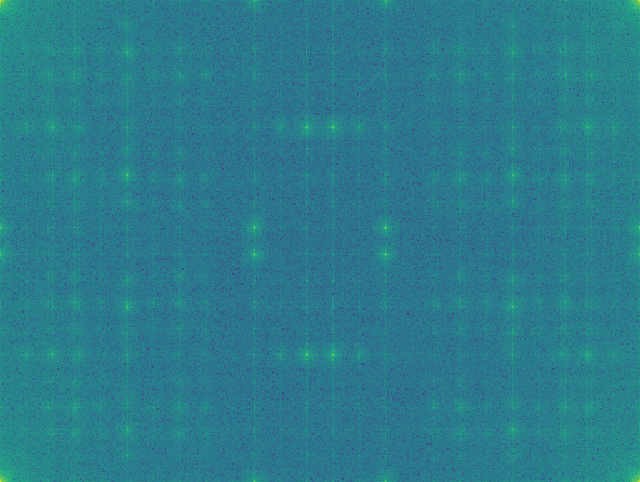
This pattern is drawn by a WebGL 2 fragment shader. Its source:

```glsl
#version 300 es
precision highp float;
// Spectrum plot: mirrored combs of harmonics with sidebands cross in a lattice
// of glowing peaks. Each axis yields its nearest comb lines; their pairs make
// dots, halos and streaks over speckled grain, coloured by a blue-green ramp.
#define SIDEBAND 0.0411   // spacing of neighbouring comb lines
#define HARMONIC 0.1988   // spacing of the strong harmonics
#define DOT 0.0014        // peak radius
#define HALO 0.0115       // glow radius around peaks
#define STREAK 0.030      // length of the streaks through peaks
#define LINE 0.0011       // half width of comb lines
#define GRAIN 0.031       // strength of the speckle
#define CELLS 512.0       // speckle cells across the canvas
#define BASE 0.374        // background level

uniform vec2 u_resolution;
out vec4 fragColor;

float hash(vec2 p) {
  vec3 q = fract(p.xyx * 0.1031);
  q += dot(q, q.yzx + 33.33);
  return fract((q.x + q.y) * q.z);
}

vec2 gradientAt(vec2 cell) {
  float angle = 6.2832 * hash(cell);
  return vec2(cos(angle), sin(angle));
}

float gradientNoise(vec2 p) {
  vec2 i = floor(p), f = p - i;
  vec2 u = f * f * f * (f * (f * 6.0 - 15.0) + 10.0);
  vec2 e = vec2(1.0, 0.0);
  float a = dot(gradientAt(i), f);
  float b = dot(gradientAt(i + e.xy), f - e.xy);
  float c = dot(gradientAt(i + e.yx), f - e.yx);
  float d = dot(gradientAt(i + e.xx), f - e.xx);
  return mix(mix(a, b, u.x), mix(c, d, u.x), u.y);
}

// Perceptual ramp from violet through teal to yellow
vec3 ramp(float t) {
  vec3 violet = vec3(0.267, 0.005, 0.329), indigo = vec3(0.254, 0.265, 0.530);
  vec3 blue = vec3(0.164, 0.471, 0.558), teal = vec3(0.135, 0.659, 0.518);
  vec3 green = vec3(0.478, 0.821, 0.318), yellow = vec3(0.993, 0.906, 0.144);
  float s = clamp(t, 0.0, 1.0) * 5.0;
  vec3 c = mix(violet, indigo, clamp(s, 0.0, 1.0));
  c = mix(c, blue, clamp(s - 1.0, 0.0, 1.0));
  c = mix(c, teal, clamp(s - 2.0, 0.0, 1.0));
  c = mix(c, green, clamp(s - 3.0, 0.0, 1.0));
  return mix(c, yellow, clamp(s - 4.0, 0.0, 1.0));
}

// Nearest line of comb i: distance, strength, harmonic, sideband.
// Comb 3 is the second harmonic reflected from the far edge.
vec4 combLine(int i, float folded, float extent) {
  float x = i < 3 ? folded : extent - folded;
  float harmonic = float(min(i, 2));
  float k = round((x - harmonic * HARMONIC) / SIDEBAND);
  float d = abs(x - harmonic * HARMONIC - k * SIDEBAND);
  float strength = 0.25 + 0.75 * (0.5 + 0.5 * cos(2.51327 * k));
  strength = min(strength * exp(-0.10 * k * k), 0.62);
  if (i >= 2 && k < -0.5) strength *= 0.25;
  return vec4(d, strength, harmonic, k);
}

// Parity selects the crossings with sharp dots (x) and with halos (y)
vec2 coupling(vec4 a, vec4 b) {
  vec2 mains = vec2(a.w == 0.0, b.w == 0.0);
  vec2 odd = mod(vec2(a.z, b.z) + mains, 2.0);
  bool single = mains.x != mains.y;
  float wanted = single ? 0.0 : 1.0;
  bool halo = odd.x == wanted && odd.y == wanted;
  return vec2(odd.x == odd.y ? 1.0 : 0.45, halo ? 1.0 : 0.10);
}

float bell(float d, float radius) {
  return exp(-d * d / (radius * radius));
}

void main() {
  vec2 p = gl_FragCoord.xy / u_resolution.x;
  vec2 extent = u_resolution / u_resolution.x;
  vec2 m = min(p, extent - p);
  float pixel = 1.0 / u_resolution.x;
  float dotRadius = max(DOT, 0.7 * pixel);
  float lineRadius = max(LINE, 0.6 * pixel);

  // Background brightens toward the edges and most at the corners
  float corner = length(m);
  float level = BASE + 0.042 * exp(-m.x / 0.12) + 0.020 * exp(-m.y / 0.12);
  level += 0.07 * exp(-corner / 0.11) + 0.17 * exp(-corner / 0.018);
  level += 0.012 * gradientNoise(p * 9.0);

  // Comb lines and the peaks where they cross
  float lit = 0.0;
  for (int i = 0; i < 4; i++) {
    vec4 column = combLine(i, m.x, extent.x);
    vec4 row = combLine(i, m.y, extent.y);
    float flicker = 0.75 + 0.7 * gradientNoise(vec2(column.z * 32.0 + column.w, p.y * 26.0));
    lit += 0.058 * column.y * flicker * bell(column.x, lineRadius);
    lit += 0.025 * row.y * bell(row.x, lineRadius);
    for (int j = 0; j < 4; j++) {
      vec4 cross = combLine(j, m.y, extent.y);
      float strength = column.y * cross.y;
      vec2 pair = coupling(column, cross);
      float chance = hash(vec2(column.z, cross.z) * 32.0 + vec2(column.w, cross.w) + 7.0);
      float r = length(vec2(column.x, cross.x));
      lit += 0.22 * sqrt(strength) * pair.x * mix(0.5, 1.0, chance) * bell(r, dotRadius);
      lit += 0.50 * strength * pair.y * mix(0.75, 1.0, chance) * exp(-r / HALO);
      lit += 0.10 * strength * pair.x * bell(column.x, lineRadius) * exp(-cross.x / STREAK);
      lit += 0.04 * strength * pair.x * bell(cross.x, lineRadius) * exp(-column.x / STREAK);
    }
  }

  // Logarithmic speckle: mild bright grains, occasional deep dark specks
  float chance = clamp(hash(floor(p * CELLS) + 19.0), 0.0005, 0.9985);
  float speckle = GRAIN * (log(-log(chance)) + 0.577);
  level += lit + speckle * (1.0 - 0.6 * clamp(lit * 4.0, 0.0, 1.0));
  fragColor = vec4(ramp(level), 1.0);
}
```
